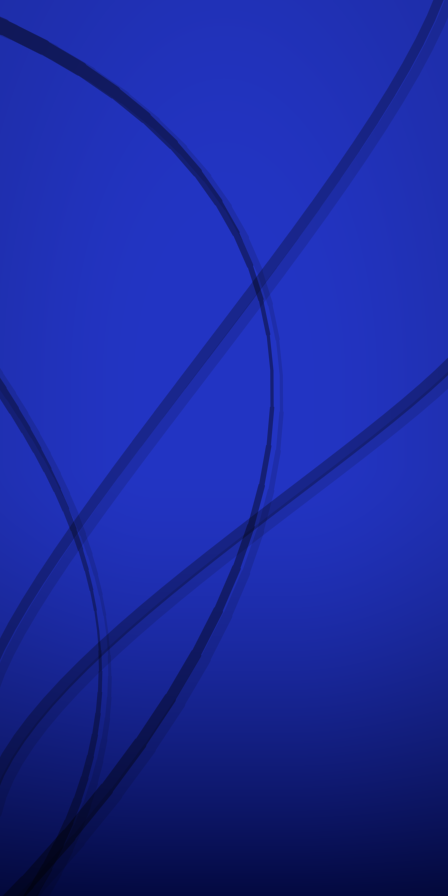
Reproduce this background procedurally as a WebGL 1 fragment shader.

```glsl
precision highp float;

uniform vec2 u_resolution;

const int SEGMENTS = 28;
const vec3 ROYAL_BLUE = vec3(0.135, 0.205, 0.765);
const vec3 DEEP_NAVY = vec3(0.012, 0.035, 0.25);
const vec2 SHADOW_OFFSET = vec2(0.021, -0.011);
const float SHADOW_STRENGTH = 0.13;

vec2 cubicBezier(vec2 a, vec2 b, vec2 c, vec2 d, float t) {
  float s = 1.0 - t;
  return s * s * s * a + 3.0 * s * s * t * b + 3.0 * s * t * t * c + t * t * t * d;
}

float segmentDistance(vec2 p, vec2 a, vec2 b) {
  vec2 ap = p - a;
  vec2 ab = b - a;
  return length(ap - ab * clamp(dot(ap, ab) / dot(ab, ab), 0.0, 1.0));
}

// Coverage of a curved band; halfWidth holds its middle and end sizes
float ribbon(vec2 p, vec2 a, vec2 b, vec2 c, vec2 d, vec2 halfWidth, float pixel) {
  float nearest = 10.0;
  vec2 previous = cubicBezier(a, b, c, d, -0.08);
  for (int i = 1; i <= SEGMENTS; i++) {
    // The parameter runs past both ends so the caps stay off the canvas
    float t = mix(-0.08, 1.08, float(i) / float(SEGMENTS));
    vec2 current = cubicBezier(a, b, c, d, t);
    float size = mix(halfWidth.x, halfWidth.y, abs(2.0 * t - 1.04));
    nearest = min(nearest, segmentDistance(p, previous, current) - size);
    previous = current;
  }
  return 1.0 - smoothstep(-pixel, pixel, nearest);
}

// Brightness factor of a ribbon together with its offset shadow
float ribbonShade(vec2 p, vec2 a, vec2 b, vec2 c, vec2 d,
                  vec2 halfWidth, float strength, float pixel) {
  float band = ribbon(p, a, b, c, d, halfWidth, pixel);
  float shadow = ribbon(p - SHADOW_OFFSET, a, b, c, d, halfWidth, pixel);
  return (1.0 - strength * band) * (1.0 - SHADOW_STRENGTH * shadow);
}

vec3 backdrop(vec2 uv) {
  // Fade to navy over the lower half
  float depth = clamp((0.48 - uv.y) / 0.48, 0.0, 1.0);
  vec3 color = mix(ROYAL_BLUE, DEEP_NAVY, pow(depth, 1.55));
  // Soft glow around the centre, dimmer at the sides and top
  vec2 fromGlow = vec2(uv.x - 0.5, max(uv.y - 0.57, 0.0));
  return color * (1.0 - 0.14 * smoothstep(0.15, 0.75, length(fromGlow)));
}

void main() {
  vec2 uv = gl_FragCoord.xy / u_resolution;
  vec2 p = uv * vec2(1.0, 2.0);
  float pixel = 0.8 / u_resolution.x;
  vec3 color = backdrop(uv);

  // Large arc
  color *= ribbonShade(p, vec2(0.0, 1.943), vec2(0.755, 1.599),
                       vec2(0.846, 0.875), vec2(0.052, 0.021),
                       vec2(0.003, 0.018), 0.4, pixel);
  // Small arc
  color *= ribbonShade(p, vec2(0.0, 1.133), vec2(0.234, 0.776),
                       vec2(0.326, 0.424), vec2(0.073, 0.008),
                       vec2(0.002, 0.013), 0.35, pixel);
  // Steep diagonal
  color *= ribbonShade(p, vec2(0.984, 2.013), vec2(0.839, 1.622),
                       vec2(0.182, 0.919), vec2(0.0, 0.552),
                       vec2(0.0125, 0.0105), 0.28, pixel);
  // Shallow diagonal
  color *= ribbonShade(p, vec2(1.016, 1.198), vec2(0.781, 0.958),
                       vec2(0.143, 0.581), vec2(-0.005, 0.271),
                       vec2(0.0135, 0.014), 0.29, pixel);

  gl_FragColor = vec4(color, 1.0);
}
```
